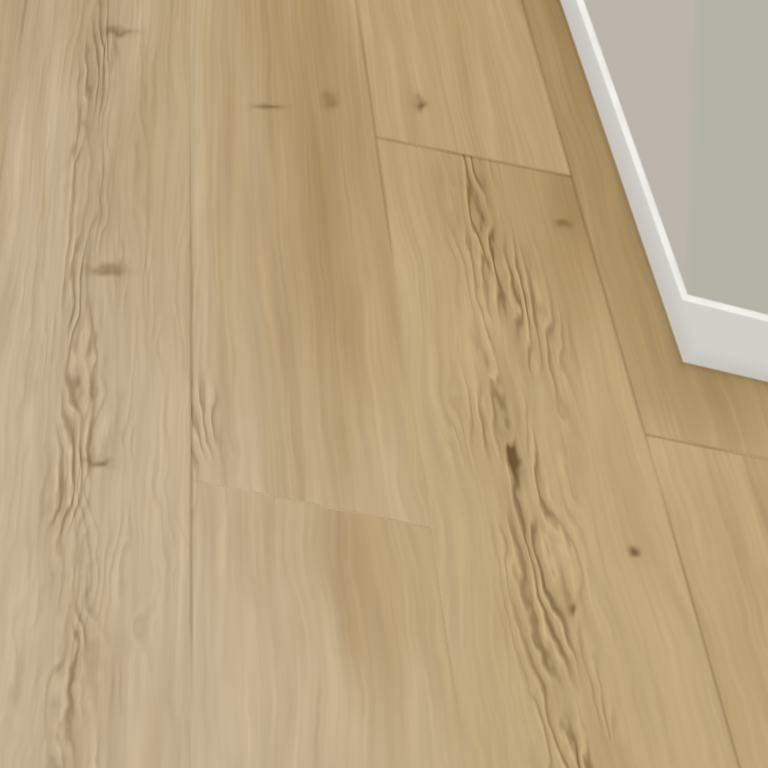
A three.js fragment shader for this texture:

```glsl
// Pale oak plank floor in perspective, with a white skirting board and grey wall corner.
varying vec2 vUv;

const vec3 PALE_OAK = vec3(0.770, 0.695, 0.580);
const vec3 GOLD_OAK = vec3(0.757, 0.660, 0.490);
const vec3 BROWN_OAK = vec3(0.630, 0.515, 0.345);
const vec3 VEIN_COLOR = vec3(0.400, 0.305, 0.185);
const vec3 WALL_LEFT = vec3(0.735, 0.705, 0.670);
const vec3 WALL_RIGHT = vec3(0.705, 0.700, 0.655);
const vec3 BOARD_COLOR = vec3(0.800, 0.790, 0.765);
const vec3 RIDGE_COLOR = vec3(0.960, 0.955, 0.935);
const float SEAM_X = 0.249;       // the one upright seam
const float FAR_WIDTH = 0.215;    // plank width at the top
const float WIDTH_GROWTH = 0.142; // added width at the bottom
const float JOINT_SLOPE = 0.2;
const float EDGE = 0.002;

float hash(vec2 p) {
  p = fract(p * vec2(0.1031, 0.1137));
  p += dot(p, p.yx + 33.33);
  return fract((p.x + p.y) * p.x * 7.31);
}

float noise(vec2 p) {
  vec2 i = floor(p), f = fract(p);
  f = f * f * (3.0 - 2.0 * f);
  return mix(mix(hash(i), hash(i + vec2(1, 0)), f.x),
             mix(hash(i + vec2(0, 1)), hash(i + vec2(1, 1)), f.x), f.y);
}

float fbm(vec2 p) {
  float sum = 0.0, amp = 0.5;
  for (int i = 0; i < 4; i++) {
    sum += amp * noise(p);
    p = p * 2.03 + 17.3;
    amp *= 0.5;
  }
  return sum / 0.9375;
}

float blob(vec2 p, vec2 center, vec2 radius) {
  vec2 q = (p - center) / radius;
  return exp(-dot(q, q));
}

float line(float d, float width) {
  return 1.0 - smoothstep(width, width + 2.0 * EDGE, abs(d));
}

// Wavy growth lines that gather around a vein; x is a light rim, y is the dark line.
vec2 vein(vec2 g, float center, float width, float seed) {
  float off = (g.x - center + 0.08 * (noise(vec2(seed, g.y * 7.0)) - 0.5)) / width;
  float warp = fbm(vec2(g.x * 7.0, g.y * 8.0) + seed);
  float phase = g.x * 120.0 + warp * 24.0;
  float rings = pow(0.5 + 0.5 * sin(phase), 2.5);
  float broken = smoothstep(0.20, 0.75, noise(vec2(g.x * 18.0, g.y * 11.0) + seed));
  float fall = exp(-off * off);
  float smoky = 0.22 * fbm(g * vec2(20.0, 14.0) + seed);
  return fall * vec2(broken * pow(0.5 + 0.5 * sin(phase + 2.2), 4.0), smoky + 0.55 * rings * broken);
}

// p has its y axis pointing down from the far edge.
vec3 floorColor(vec2 p) {
  float width = FAR_WIDTH + WIDTH_GROWTH * p.y;
  vec2 g = vec2((p.x - SEAM_X) / width, p.y);
  float plank = floor(g.x);
  float row = p.y - JOINT_SLOPE * p.x;
  float joint = plank < 0.5 ? 0.575 : (plank < 1.5 ? 0.081 : 0.398);
  if (plank < -0.5) joint = 2.0;
  float below = smoothstep(-EDGE, EDGE, row - joint);
  vec2 grain = g + vec2(plank * 7.0, below * 5.3);
  grain.x += 0.10 * (fbm(grain * vec2(3.0, 6.0)) - 0.5);

  // Broad light and plank tones
  vec3 c = mix(PALE_OAK, GOLD_OAK, smoothstep(0.12, 0.75, p.x + 0.25 * (0.6 - p.y)));
  float brown = 0.24 * (1.0 - smoothstep(0.0, 0.55, p.y));
  if (plank > 1.5) brown += mix(0.60, 0.12, max(below, smoothstep(0.5, 0.62, p.y)));
  else if (plank > 0.5) brown += below * 0.60 * blob(p, vec2(0.75, 0.27), vec2(0.09, 0.18));
  else if (plank > -0.5) {
    float streak = 0.68 + 0.07 * sin(p.y * 9.0);
    brown += 0.50 * blob(g, vec2(streak, 0.25), vec2(0.28, 0.42)) * (1.0 - below);
    brown += below * 0.40 * blob(g, vec2(0.70, 0.78), vec2(0.20, 0.24));
  }
  brown += 0.50 * (fbm(grain * vec2(5.0, 4.5)) - 0.5);
  brown += 0.22 * (noise(grain * vec2(13.0, 7.0)) - 0.5);
  c = mix(c, BROWN_OAK, clamp(brown, 0.0, 1.0));

  // Fine lengthwise fibres
  c *= 1.0 + 0.08 * (fbm(grain * vec2(24.0, 5.0)) - 0.5);
  c *= 1.0 + 0.05 * (noise(grain * vec2(75.0, 9.0)) - 0.5);

  // Veins and knots
  vec2 growth = vec2(0.0);
  if (plank < -0.5) {
    growth = 0.65 * vein(g, -0.54 + 0.11 * smoothstep(0.6, 0.9, p.y), 0.10, 3.0);
    growth += 0.22 * vein(g, -0.45, 0.40, 14.0);
  } else if (plank > 0.5 && plank < 1.5) {
    float center = 1.43 + 0.10 * blob(vec2(0.0, p.y), vec2(0.0, 0.38), vec2(1.0, 0.13));
    float spread = 0.13 + 0.07 * blob(vec2(0.0, p.y), vec2(0.0, 0.50), vec2(1.0, 0.16));
    growth = 0.90 * below * vein(g, center, spread, 9.0);
  } else if (plank > -0.5 && plank < 0.5) {
    growth = 0.55 * vein(g, 0.05, 0.10, 21.0) * blob(p, vec2(0.26, 0.53), vec2(1.0, 0.12));
  }
  c *= 1.0 + 0.12 * growth.x;
  float dark = growth.y;
  vec2 k = p + 0.008 * (noise(p * 90.0) - 0.5);
  dark += 0.50 * blob(k, vec2(0.350, 0.140), vec2(0.018, 0.004));
  dark += 0.35 * blob(k, vec2(0.430, 0.132), vec2(0.010, 0.010));
  dark += 0.65 * blob(k, vec2(0.546, 0.135), vec2(0.007, 0.007));
  dark += 0.50 * blob(k, vec2(0.733, 0.291), vec2(0.009, 0.006));
  dark += 0.75 * blob(k, vec2(0.824, 0.717), vec2(0.006, 0.006));
  dark += 0.60 * blob(k, vec2(0.744, 0.791), vec2(0.005, 0.008));
  dark += 0.40 * blob(k, vec2(0.138, 0.351), vec2(0.024, 0.006));
  dark += 0.50 * blob(k, vec2(0.130, 0.602), vec2(0.015, 0.005));
  dark += 0.40 * blob(k, vec2(0.155, 0.042), vec2(0.022, 0.005));
  dark += 0.80 * blob(k - vec2(0.3 * (k.y - 0.6), 0.0), vec2(0.670, 0.600), vec2(0.007, 0.022));

  // Seams along and across the planks
  float seam = (g.x - floor(g.x + 0.5)) * width;
  dark += 0.26 * line(seam, 0.0) * smoothstep(0.15, 0.8, noise(vec2(floor(g.x + 0.5), p.y * 8.0)));
  dark += (plank > 0.5 ? 0.28 : 0.04) * line(row - joint, 0.0) * (0.4 + noise(p * 25.0));
  return mix(c, VEIN_COLOR, clamp(dark, 0.0, 0.9));
}

void main() {
  vec2 p = vec2(vUv.x, 1.0 - vUv.y);
  vec3 c = floorColor(p);

  // Skirting board outline and its upper ridge, positive inside
  float outer = min((p.x - 0.729 - 0.340 * p.y) * 0.947, 0.4714 + 0.235 * (p.x - 0.889) - p.y);
  float inner = min((p.x - 0.755 - 0.3535 * p.y) * 0.943, 0.387 + 0.253 * (p.x - 0.892) - p.y);
  c *= 1.0 - 0.08 * exp(min(outer, 0.0) * 60.0) - 0.14 * exp(min(outer, 0.0) * 250.0);
  vec3 board = BOARD_COLOR * (0.97 + 0.06 * smoothstep(0.0, 0.03, outer));
  c = mix(c, board, smoothstep(-EDGE, EDGE, outer));

  // Two wall faces meeting at the corner
  float corner = p.x - 0.907 + 0.035 * p.y;
  vec3 wall = mix(WALL_LEFT, WALL_RIGHT, smoothstep(-0.008, 0.008, corner));
  c = mix(c, wall, smoothstep(-EDGE, EDGE, inner));
  c = mix(c, RIDGE_COLOR, line(inner, 0.0025) * (0.8 + 0.2 * noise(p * 40.0)));
  gl_FragColor = vec4(c, 1.0);
}
```
